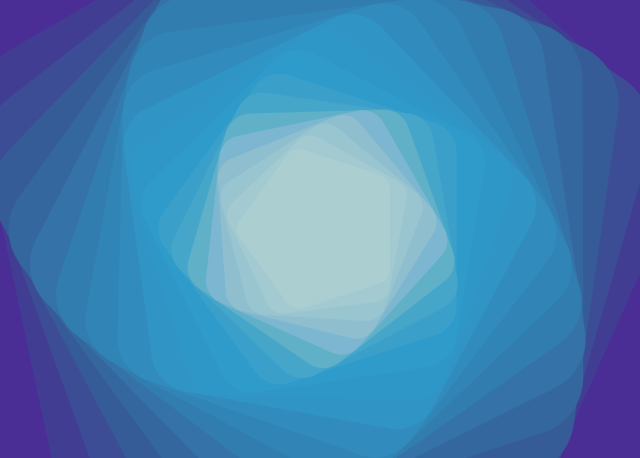
Reproduce this background procedurally as a Shadertoy shader.

```glsl
// Nested rounded pentagons twisting from a pale core out to violet corners.
#define LAYERS 19
#define CORE_SIZE 0.153
#define INNER_GROWTH 0.0207
#define EXTRA_GROWTH 0.0138
#define GROWTH_CHANGE 7.0
#define TWIST 0.1902
#define TWIST_DECAY 0.00152
#define ROUNDING 0.22

const float SECTOR = 6.2831853 / 5.0;

// Signed distance to a rounded pentagon whose first side faces +x.
float roundedPentagon(vec2 p, float apothem, float angle) {
    float a = atan(p.y, p.x) - angle;
    a = mod(a + 0.5 * SECTOR, SECTOR) - 0.5 * SECTOR;
    vec2 q = length(p) * vec2(cos(a), abs(sin(a)));
    float radius = ROUNDING * apothem;
    float core = apothem - radius;
    float halfSide = core * tan(0.5 * SECTOR);
    q -= vec2(core, min(q.y, halfSide));
    return length(q) * sign(q.x) - radius;
}

float ramp(float start, float end, float x) {
    return clamp((x - start) / (end - start), 0.0, 1.0);
}

// Colour by layer: pale grey-green, sky, teal, azure, steel blue, violet.
vec3 layerColour(float k) {
    vec3 c = vec3(0.670, 0.812, 0.816);
    c = mix(c, vec3(0.560, 0.750, 0.810), ramp(0.0, 3.0, k));
    c = mix(c, vec3(0.485, 0.715, 0.820), ramp(3.0, 4.0, k));
    c = mix(c, vec3(0.375, 0.690, 0.785), ramp(4.0, 5.0, k));
    c = mix(c, vec3(0.270, 0.650, 0.790), ramp(5.0, 6.0, k));
    c = mix(c, vec3(0.183, 0.608, 0.795), ramp(6.0, 8.0, k));
    c = mix(c, vec3(0.187, 0.580, 0.772), ramp(8.0, 10.0, k));
    c = mix(c, vec3(0.197, 0.490, 0.685), ramp(10.0, 13.0, k));
    c = mix(c, vec3(0.212, 0.360, 0.595), ramp(13.0, 16.0, k));
    c = mix(c, vec3(0.255, 0.240, 0.575), ramp(16.0, 18.0, k));
    return mix(c, vec3(0.290, 0.180, 0.585), ramp(18.0, 19.0, k));
}

void mainImage(out vec4 fragColor, in vec2 fragCoord) {
    vec2 p = (fragCoord - 0.5 * iResolution.xy) / iResolution.y;
    float pixel = 1.0 / iResolution.y;
    vec3 colour = layerColour(float(LAYERS));

    // Paint from the largest pentagon to the smallest.
    for (int i = LAYERS - 1; i >= 0; i--) {
        float k = float(i);
        float apothem = CORE_SIZE + INNER_GROWTH * k
                      + EXTRA_GROWTH * max(k - GROWTH_CHANGE, 0.0);
        float angle = -k * (TWIST - TWIST_DECAY * k);
        float d = roundedPentagon(p, apothem, angle);
        float cover = smoothstep(0.75 * pixel, -0.75 * pixel, d);
        colour = mix(colour, layerColour(k), cover);
    }
    fragColor = vec4(colour, 1.0);
}
```
